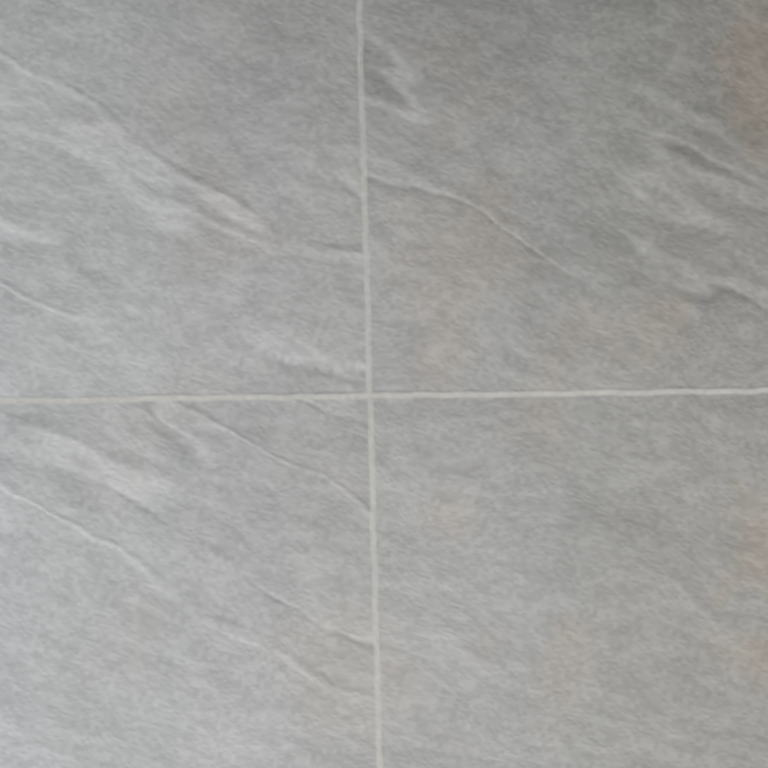
A WebGL 1 fragment shader for this texture:

```glsl
precision highp float;

uniform vec2 u_resolution;

// Tile layout: one joint crossing, slightly out of square
const vec2 CROSSING = vec2(0.481, 0.484);
const vec2 JOINT_SKEW = vec2(-0.027, 0.014);
const float TILE_PITCH = 0.56;
const vec2 JOINT_HALF_WIDTH = vec2(0.0037, 0.0034);
const float JOINT_WOBBLE = 0.0022;

// Stone colours under uneven light, by corner
const vec3 STONE_BOTTOM_LEFT = vec3(0.712, 0.717, 0.720);
const vec3 STONE_BOTTOM_RIGHT = vec3(0.637, 0.633, 0.619);
const vec3 STONE_TOP_LEFT = vec3(0.622, 0.628, 0.629);
const vec3 STONE_TOP_RIGHT = vec3(0.490, 0.487, 0.474);
const vec3 GROUT_COLOR = vec3(0.765, 0.760, 0.735);
const vec3 RUST_TINT = vec3(0.022, 0.002, -0.014);

// Stone surface
const float GRAIN_ANGLE = -0.30;
const float VEIN_ANGLE = -0.50;
const float CLOUD_STRENGTH = 0.060;
const float STREAK_STRENGTH = 0.085;
const float SPECKLE_STRENGTH = 0.055;
const float VEIN_LIGHT = 0.055;
const float VEIN_SHADOW = 0.045;

float hash(vec2 p) {
  vec3 q = fract(p.xyx * vec3(0.1031, 0.1030, 0.0973));
  q += dot(q, q.yzx + 33.33);
  return fract((q.x + q.y) * q.z);
}

float noise(vec2 p) {
  vec2 i = floor(p);
  vec2 f = fract(p);
  f = f * f * (3.0 - 2.0 * f);
  return mix(mix(hash(i), hash(i + vec2(1.0, 0.0)), f.x),
             mix(hash(i + vec2(0.0, 1.0)), hash(i + 1.0), f.x), f.y);
}

float fbm(vec2 p) {
  float sum = 0.0;
  float weight = 0.533;
  for (int i = 0; i < 4; i++) {
    sum += weight * noise(p);
    p = mat2(0.96, 0.28, -0.28, 0.96) * p * 2.03 + 17.3;
    weight *= 0.5;
  }
  return sum;
}

vec2 rotate(vec2 p, float angle) {
  float c = cos(angle);
  float s = sin(angle);
  return vec2(c * p.x + s * p.y, c * p.y - s * p.x);
}

float ridge(float height) {
  return 1.0 - smoothstep(0.0, 0.045, abs(height - 0.5));
}

// Brightness change of the stone from clouds, grain and veins
float stoneRelief(vec2 p) {
  vec2 warp = 0.03 * vec2(fbm(p * 7.0), fbm(p * 7.0 + 41.0));
  vec2 grain = rotate(p + warp, GRAIN_ANGLE);
  float clouds = fbm(grain * vec2(5.0, 10.0)) - 0.5;
  float streaks = fbm(grain * vec2(32.0, 85.0) + 9.0) - 0.5;
  float speckle = noise(grain * vec2(150.0, 270.0)) - 0.5;

  vec2 along = rotate(p + 1.3 * warp, VEIN_ANGLE);
  float height = fbm(along * vec2(1.6, 8.5) + 5.0);
  float patches = smoothstep(0.46, 0.66, fbm(along * vec2(4.0, 9.0) + 63.0));
  float veins = VEIN_LIGHT * ridge(height) - VEIN_SHADOW * ridge(height + 0.04);

  return CLOUD_STRENGTH * clouds + STREAK_STRENGTH * streaks
       + SPECKLE_STRENGTH * speckle + patches * veins;
}

void main() {
  vec2 uv = gl_FragCoord.xy / u_resolution;
  float pixel = 1.0 / min(u_resolution.x, u_resolution.y);

  // Tile grid with leaning, slightly ragged joints
  vec2 wobble = vec2(noise(vec2(uv.y * 38.0, 3.0)), noise(vec2(uv.x * 38.0, 8.0))) - 0.5;
  vec2 grid = uv - CROSSING - JOINT_SKEW * (uv.yx - 0.5) + JOINT_WOBBLE * wobble;
  vec2 tile = floor(grid / TILE_PITCH);
  vec2 toJoint = (fract(grid / TILE_PITCH + 0.5) - 0.5) * TILE_PITCH;

  // Stone, with its own veining on every tile
  float height = uv.y * (0.35 + 0.65 * uv.y);
  vec3 color = mix(mix(STONE_BOTTOM_LEFT, STONE_BOTTOM_RIGHT, uv.x),
                   mix(STONE_TOP_LEFT, STONE_TOP_RIGHT, uv.x), height);
  color += 0.012 * (hash(tile + 12.0) - 0.5);
  color += stoneRelief(uv + tile * vec2(3.7, 5.3) + 12.0);
  color += RUST_TINT * smoothstep(0.52, 0.72, fbm(uv * 7.0 + 29.0)) * uv.x;

  // Thin shadow on the upper side of horizontal joints
  float shadowLine = 1.0 - smoothstep(0.0, 0.0025 + pixel, abs(toJoint.y - 0.0052));
  color -= 0.055 * shadowLine * noise(vec2(uv.x * 60.0, 2.0));

  // Grout, worn unevenly and dimmed with the light
  vec2 cover = 1.0 - smoothstep(JOINT_HALF_WIDTH - 0.0012 - pixel,
                                JOINT_HALF_WIDTH + 0.0012 + pixel, abs(toJoint));
  float wear = 0.72 + 0.28 * fbm(uv * 45.0);
  float grout = max(cover.x * 0.80, cover.y) * wear;
  vec3 groutColor = GROUT_COLOR * (1.0 - 0.12 * height);
  groutColor += 0.05 * (noise(uv * 170.0) - 0.5);
  color = mix(color, groutColor, grout);

  gl_FragColor = vec4(color, 1.0);
}
```
